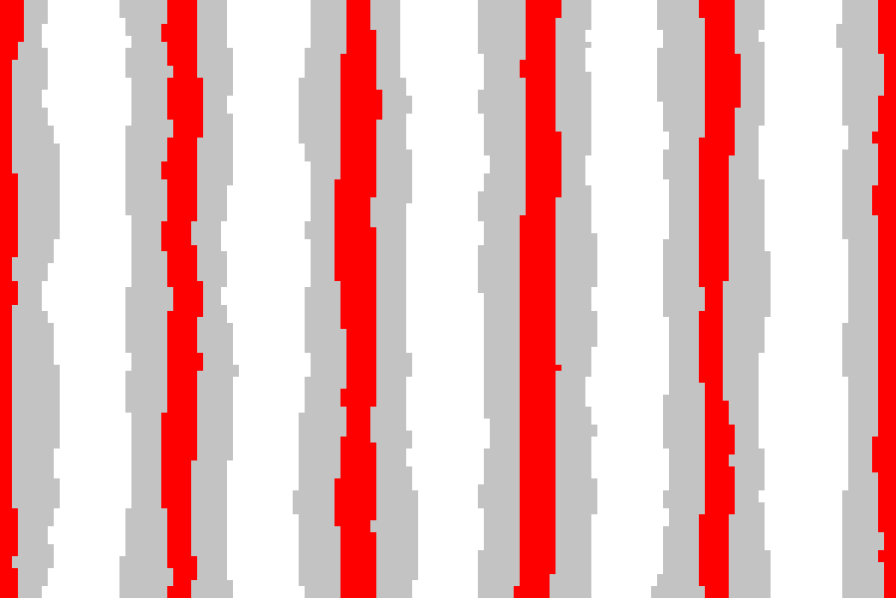
A Shadertoy shader for this pattern:

```glsl
// Five periods of vertical red-cored grey bands on white, with ragged stepped edges.
// Each edge is smooth 1D noise along the band, rounded to a 150 x 100 cell grid;
// the steps between columns and rows are antialiased over one pixel.

const float PERIOD = 30.0; // cells from band to band

float hash(vec2 p) {
    return fract(sin(dot(p, vec2(127.1, 311.7))) * 43758.5);
}

// Smooth noise along t in -0.5..0.5, independent for each seed
float noise(float t, float seed) {
    float i = floor(t), f = fract(t);
    f = f * f * (3.0 - 2.0 * f);
    return mix(hash(vec2(i, seed)), hash(vec2(i + 1.0, seed)), f) - 0.5;
}

// Slow bulges with finer nibbles on top
float wander(float row, float seed) {
    return 2.4 * noise(row / 17.0, seed) + 1.5 * noise(row / 5.5, seed + 0.37);
}

// Coverage of the span between two edges, in cells
float span(float x, float left, float right, float px) {
    return clamp((x - left) / px + 0.5, 0.0, 1.0)
         * clamp((right - x) / px + 0.5, 0.0, 1.0);
}

vec3 bandRow(float x, float row, float px) {
    float id = floor(x / PERIOD + 0.5);
    float seed = id * 7.0 + 3.0;
    x -= id * PERIOD;

    // Grey body, slightly wider on its left
    float bodyLeft  = round(-9.3 + 1.2 * wander(row, seed));
    float bodyRight = round( 8.5 + 1.2 * wander(row, seed + 1.0));

    // Red core: own width per band, a shared sway and two ragged edges
    float halfWidth = 2.4 + 0.8 * hash(vec2(id, 5.3));
    float sway = 1.6 * noise(row / 20.0, seed + 2.0);
    float coreLeft  = round(sway - halfWidth + 0.65 * wander(row, seed + 3.0));
    float coreRight = round(sway + halfWidth + 0.65 * wander(row, seed + 4.0));

    vec3 color = mix(vec3(1.0), vec3(0.765), span(x, bodyLeft, bodyRight, px));
    return mix(color, vec3(1.0, 0.0, 0.0), span(x, coreLeft, coreRight, px));
}

void mainImage(out vec4 fragColor, in vec2 fragCoord) {
    vec2 grid = vec2(150.0, 100.0);
    vec2 cell = fragCoord / iResolution.xy * grid;
    vec2 px = grid / iResolution.xy;

    // Blend the two rows that meet at the nearest seam
    float seam = floor(cell.y + 0.5);
    float above = clamp((cell.y - seam) / px.y + 0.5, 0.0, 1.0);
    vec3 color = mix(bandRow(cell.x, seam - 1.0, px.x),
                     bandRow(cell.x, seam, px.x), above);
    fragColor = vec4(color, 1.0);
}
```
